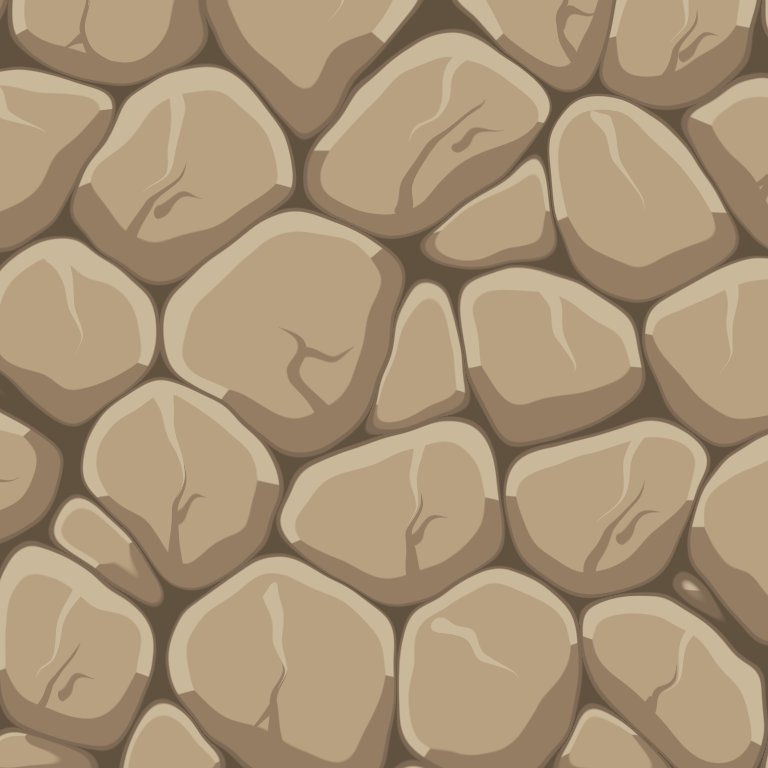
A three.js fragment shader for this texture:

```glsl
// Cartoon dry-stone wall: a weighted Voronoi diagram on a staggered grid gives the stones,
// a smooth minimum of its edge distances rounds their corners and opens dark gaps,
// and each stone gets a lit rim, a shaded rim and tapered veins in flat colours.
varying vec2 vUv;

const vec3 FACE = vec3(0.72, 0.63, 0.50);
const vec3 LIGHT = vec3(0.79, 0.72, 0.60);
const vec3 SHADE = vec3(0.58, 0.49, 0.39);
const vec3 OUTLINE = vec3(0.49, 0.41, 0.33);
const vec3 GAP = vec3(0.38, 0.32, 0.25);
const vec2 GRID = vec2(3.8, 4.4);
const float ROUNDING = 0.016;
const float SOFT = 0.0012;

float hash(vec2 p) {
  return fract(sin(dot(p, vec2(127.1, 311.7))) * 43758.5453);
}

vec2 hash2(vec2 p) {
  return vec2(hash(p), hash(p + 19.7));
}

float noise(vec2 p) {
  vec2 i = floor(p);
  vec2 f = fract(p);
  f = f * f * (3.0 - 2.0 * f);
  float low = mix(hash(i), hash(i + vec2(1.0, 0.0)), f.x);
  float high = mix(hash(i + vec2(0.0, 1.0)), hash(i + vec2(1.0, 1.0)), f.x);
  return mix(low, high, f.y);
}

vec2 warp(vec2 p, float freq, float amount) {
  return amount * (vec2(noise(p * freq), noise(p * freq + 41.3)) - 0.5);
}

// Coverage of the region where a signed distance is negative
float inside(float d) {
  return 1.0 - smoothstep(-SOFT, SOFT, d);
}

// Stone seed: xy position, z weight, w random id; kind 1 is an occasional pebble
vec4 seed(vec2 cell, float kind) {
  vec2 jitter = hash2(cell + 31.7 * kind) - 0.5;
  vec2 corner = cell + vec2(0.5 * mod(cell.y, 2.0), 0.0);
  float id = hash(cell + 7.3 + 13.1 * kind);
  if (kind < 0.5) return vec4((corner + 0.5 + 0.52 * jitter) / GRID, 0.004 * id, id);
  float weight = id < 0.3 ? -0.009 : -9.0;
  return vec4((corner + vec2(0.0, 0.1) + 0.2 * jitter) / GRID, weight, id);
}

// Seed of the stone that owns p
vec4 findStone(vec2 p) {
  vec4 best = vec4(0.0);
  float nearest = 100.0;
  for (int y = -2; y <= 2; y++)
  for (int x = -2; x <= 2; x++)
  for (int kind = 0; kind < 2; kind++) {
    vec4 s = seed(floor(p * GRID) + vec2(float(x), float(y)), float(kind));
    float power = dot(p - s.xy, p - s.xy) - s.z;
    if (power < nearest) {
      nearest = power;
      best = s;
    }
  }
  return best;
}

// Rounded distance from p to the edge of its stone
float edgeDistance(vec2 p, vec4 stone) {
  float sum = 0.0;
  float own = dot(p - stone.xy, p - stone.xy) - stone.z;
  for (int y = -2; y <= 2; y++)
  for (int x = -2; x <= 2; x++)
  for (int kind = 0; kind < 2; kind++) {
    vec4 s = seed(floor(p * GRID) + vec2(float(x), float(y)), float(kind));
    float apart = length(s.xy - stone.xy);
    if (apart < 0.0001) continue;
    float power = dot(p - s.xy, p - s.xy) - s.z;
    sum += exp(-(power - own) / (2.0 * apart * ROUNDING));
  }
  return -ROUNDING * log(max(sum, 1e-20));
}

// Signed distance to a wobbly streak that tapers from a to b
float streak(vec2 p, vec2 a, vec2 b, float width) {
  p += warp(p, 24.0, 0.035);
  vec2 ab = b - a;
  float t = clamp(dot(p - a, ab) / dot(ab, ab), 0.0, 1.0);
  return length(p - a - ab * t) - width * (1.0 - t);
}

void main() {
  vec2 p = vUv + warp(vUv, 6.0, 0.05) + warp(vUv, 22.0, 0.008);
  vec4 stone = findStone(p);
  float d = edgeDistance(p, stone);
  vec2 q = p - stone.xy;
  vec2 rnd = hash2(vec2(stone.w * 57.0, 3.1));
  float isPebble = step(stone.z, -0.001);
  vec3 color = FACE;

  // Veins: a light one from the top, a forked dark one from below
  float turn = 1.75 + 1.5 * (rnd.x - 0.5);
  vec2 toLight = vec2(cos(turn), sin(turn));
  vec2 across = vec2(toLight.y, -toLight.x) * (rnd.y - 0.5);
  float vein = streak(q, 0.11 * toLight + 0.1 * across, -0.03 * toLight - 0.07 * across, 0.013);
  vec2 fork = -0.05 * toLight + 0.06 * across;
  float crack = streak(q, -0.11 * toLight - 0.12 * across, 0.01 * toLight + 0.1 * across, 0.012);
  crack = min(crack, streak(q, fork, fork + vec2(0.045, 0.03) * sign(rnd.y - 0.5), 0.006));
  color = mix(color, SHADE, inside(crack) * step(0.4, rnd.y) * (1.0 - isPebble));
  color = mix(color, LIGHT, inside(vein) * step(rnd.x, 0.75) * (1.0 - isPebble));

  // Rims: narrow and lit above, broad and shaded below
  float facing = dot(normalize(q + 0.00001), toLight) + 0.15;
  float lit = smoothstep(-SOFT, SOFT, facing * length(q));
  float wobble = 0.018 * (noise(p * 17.0) - 0.5);
  float rim = mix(0.017 - 0.024 * facing, 0.017 + 0.008 * facing, lit) + wobble;
  rim *= mix(1.0, 0.45, isPebble);
  color = mix(color, mix(SHADE, LIGHT, lit), inside(d - rim));

  // Outline and the gaps between stones
  color = mix(color, OUTLINE, inside(d - 0.0025));
  color = mix(color, GAP, inside(d + 0.0015 - 0.004 * (noise(p * 9.0) - 0.5)));
  gl_FragColor = vec4(color, 1.0);
}
```
